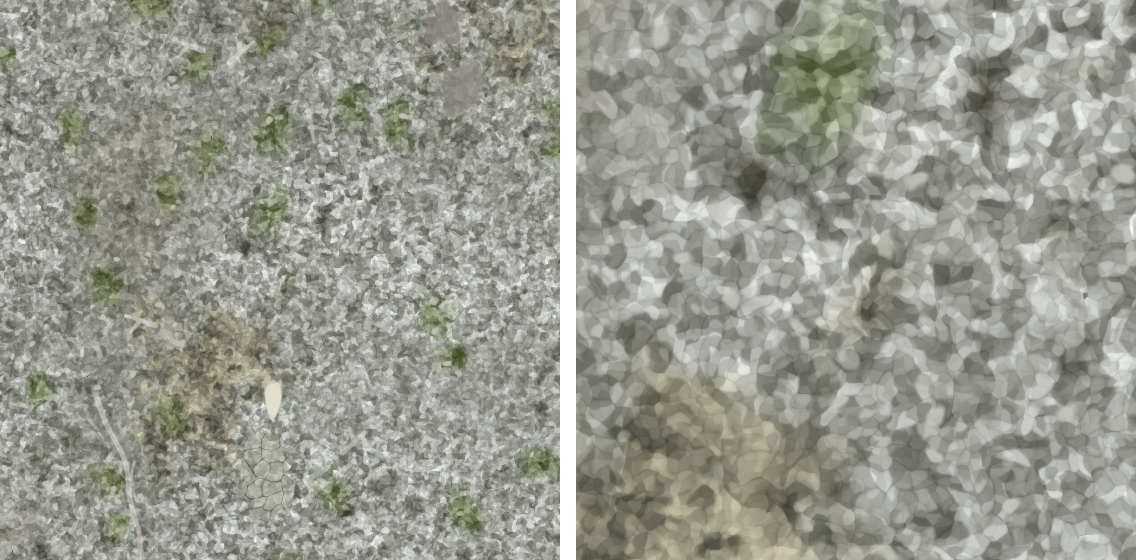
Left, the full canvas; right, a detail of the centre.
A three.js fragment shader for this texture:

```glsl
// Weathered gravel ground seen from above: soft cellular grains in several sizes,
// with bare soil, dry moss, green tufts and pale pebbles laid over by warped sine
// fields and jittered scatters, then a few bleached sticks and stones.
varying vec2 vUv;

vec2 hash2(vec2 p) {
  return fract(sin(vec2(dot(p, vec2(127.1, 311.7)), dot(p, vec2(269.5, 183.3)))) * 43758.5);
}

mat2 turn(float a) {
  return mat2(cos(a), sin(a), -sin(a), cos(a));
}

// Layered, rotated sines: a smooth irregular field around zero
float waves(vec2 p) {
  float sum = 0.0, amp = 0.5;
  for (int i = 0; i < 5; i++) {
    p = turn(0.9) * p * 1.6 + 2.3;
    sum += amp * sin(p.x + 1.4 * sin(p.y * 0.8)) * cos(p.y + 1.1 * sin(p.x * 0.7));
    amp *= 0.65;
  }
  return sum;
}

// Soft cells of stretched grains: x = blended tone, y = dominance (low in the gaps)
vec2 grains(vec2 p) {
  vec2 cell = floor(p);
  float total = 0.0, tone = 0.0, peak = 0.0;
  for (int y = -1; y <= 1; y++) {
    for (int x = -1; x <= 1; x++) {
      vec2 id = cell + vec2(x, y);
      vec2 look = hash2(id + 41.7);
      vec2 d = turn(look.x * 6.28) * (id + 0.1 + 0.8 * hash2(id) - p);
      float w = exp(-10.0 * (0.6 * d.x * d.x + 1.9 * d.y * d.y));
      total += w;
      tone += w * look.y;
      peak = max(peak, w);
    }
  }
  return vec2(tone, peak) / max(total, 1e-5);
}

// Sparse round spots, one per lucky cell; radius is in cells
float scatter(vec2 p, float chance, float radius, float soft, float seed) {
  vec2 cell = floor(p);
  float mask = 0.0;
  for (int y = -1; y <= 1; y++) {
    for (int x = -1; x <= 1; x++) {
      vec2 id = cell + vec2(x, y);
      vec2 luck = hash2(id + seed);
      vec2 d = turn(luck.y * 40.0) * (id + hash2(id + seed + 9.2) - p);
      float r = radius * (0.6 + 0.6 * luck.y);
      float spot = 1.0 - smoothstep(r * (1.0 - soft), r * (1.0 + soft), length(d * vec2(0.85, 1.2)));
      mask = max(mask, spot * step(luck.x, chance));
    }
  }
  return mask;
}

float blob(vec2 p, vec2 center, vec2 size) {
  vec2 d = (p - center) / size;
  return exp(-dot(d, d));
}

// Tapered stick from a to b
float stick(vec2 p, vec2 a, vec2 b, float width) {
  vec2 ab = b - a;
  float t = clamp(dot(p - a, ab) / dot(ab, ab), 0.0, 1.0);
  float d = length(p - a - ab * t) - width * (1.0 - 0.5 * t);
  return 1.0 - smoothstep(-0.0015, 0.0018, d);
}

void main() {
  vec2 p = vUv;
  vec2 warp = vec2(waves(p * 40.0), waves(p * 40.0 + 7.0));
  vec2 rough = p + 0.016 * warp;

  // Gravel in three grain sizes
  vec2 fine = grains(p * 155.0 + warp * 0.4);
  vec2 mid = grains(p * 88.0 + warp * 0.5 + 13.0);
  vec2 coarse = grains(p * 42.0 + warp * 0.4 + 31.0);
  float grit = 0.20 * (fine.x - 0.5) + 0.27 * (mid.x - 0.5) + 0.11 * (coarse.x - 0.5)
             + 0.13 * (mid.y - 0.75) + 0.06 * (fine.y - 0.75);
  float broad = waves(p * 4.0 + 1.7);
  float light = 0.59 + 0.045 * broad + 0.03 * waves(p * 17.0);
  light += 0.03 * blob(p, vec2(0.85, 0.3), vec2(0.35));
  float tone = light + grit * (1.05 + 0.35 * broad);
  vec3 color = tone + vec3(-0.008, 0.003, mix(-0.06, -0.005, tone));

  // Smooth bare soil
  float soil = smoothstep(0.1, 0.7, 0.75 * blob(rough, vec2(0.26, 0.68), vec2(0.15, 0.28))
             + 0.4 * blob(rough, vec2(0.1, 0.12), vec2(0.2)) + 0.45 * waves(p * 6.0 + 4.0));
  color = mix(color, vec3(0.53, 0.52, 0.48) + 0.65 * grit, 0.7 * soil);

  // Dry brown moss in ragged clumps
  float moss = 0.85 * blob(rough, vec2(0.39, 0.35), vec2(0.15, 0.13))
             + 0.6 * blob(rough, vec2(0.31, 0.21), vec2(0.09))
             + 0.7 * blob(rough, vec2(0.87, 0.92), vec2(0.16, 0.11))
             + 0.5 * blob(rough, vec2(0.46, 0.96), vec2(0.1)) + 0.5 * waves(p * 13.0 + 2.0);
  moss = smoothstep(0.25, 0.8, moss);
  float clump = 0.47 + 0.2 * (coarse.x - 0.5) + 0.06 * warp.x + 0.75 * grit;
  color = mix(color, clump * vec3(1.04, 1.0, 0.83), 0.85 * moss);

  // Dark debris and green tufts
  float debris = scatter(rough * 11.0, 0.3, 0.2, 0.75, 3.0);
  color = mix(color, vec3(0.32, 0.31, 0.27) + 0.7 * grit, 0.7 * debris);
  float tuft = scatter(rough * 7.5 + 5.0, 0.36, 0.22, 0.8, 17.0);
  color = mix(color, vec3(0.39, 0.43, 0.27) + 0.9 * grit + 0.04 * warp.y, 0.8 * tuft);

  // Pale pebbles, fewer on moss
  float pebble = scatter(p * 32.0 + 0.15 * warp, 0.17, 0.17, 0.4, 29.0);
  color = mix(color, vec3(0.80, 0.80, 0.77), pebble * (0.8 - 0.5 * moss));

  // Nest of rounded stones and two flat slabs
  float nest = smoothstep(0.4, 0.6, blob(rough, vec2(0.47, 0.15), vec2(0.05, 0.1)));
  vec2 stones = grains(p * 34.0);
  vec3 stoneColor = vec3(0.63, 0.63, 0.58) * (0.6 + 0.45 * smoothstep(0.4, 0.8, stones.y));
  color = mix(color, stoneColor + 0.3 * grit, 0.75 * nest);
  float slab = max(blob(rough, vec2(0.79, 0.955), vec2(0.035, 0.04)),
                   blob(turn(0.6) * (rough - vec2(0.83, 0.845)), vec2(0.0), vec2(0.035, 0.055)));
  color = mix(color, vec3(0.55, 0.53, 0.51) + 0.2 * grit, 0.9 * smoothstep(0.35, 0.55, slab));

  // Long bent twig with a side branch
  float bend = 0.247 - 0.9 * p.y * p.y + 0.004 * sin(p.y * 45.0);
  float across = abs(p.x - bend) / sqrt(1.0 + 3.2 * p.y * p.y);
  float twig = (1.0 - smoothstep(0.003, 0.0065, across)) * (1.0 - smoothstep(0.29, 0.31, p.y));
  twig = max(twig, stick(p, vec2(0.228, 0.125), vec2(0.24, 0.175), 0.004));

  // Short bleached sticks lying in crossed pairs
  for (int i = 0; i < 5; i++) {
    vec2 at = 0.08 + 0.84 * hash2(vec2(i, 5.3));
    vec2 along = turn(float(i) * 2.1 + 0.7) * vec2(0.028, 0.0);
    twig = max(twig, stick(p, at - along, at + along, 0.005));
    twig = max(twig, stick(p, at, at + turn(1.2) * along, 0.0045));
  }
  color = mix(color, vec3(0.75, 0.74, 0.71) + 0.5 * grit, 0.9 * twig);

  // One cream leaf, narrowing downwards
  vec2 leaf = (p - vec2(0.488, 0.285)) / vec2(0.015 + 0.2 * (p.y - 0.285), 0.035);
  float leafMask = (1.0 - smoothstep(0.8, 1.1, length(leaf))) * step(abs(p.y - 0.285), 0.05);
  color = mix(color, vec3(0.88, 0.87, 0.80), leafMask);

  gl_FragColor = vec4(clamp(color, 0.0, 1.0), 1.0);
}
```
